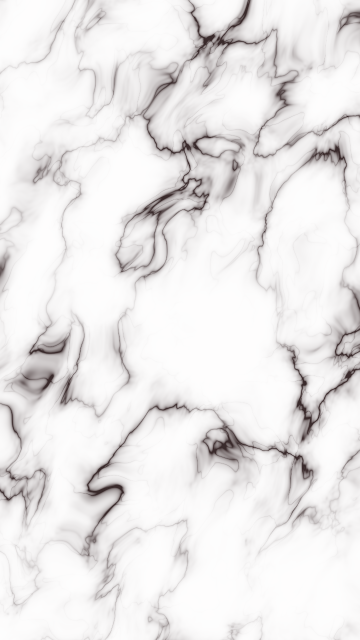
This texture is drawn by a WebGL 2 fragment shader. Its source:

```glsl
#version 300 es
precision highp float;

#define VEIN_SCALE 2.5      // main veins across the canvas width
#define CELL_SCALE 6.5      // fine veins branching off the main ones
#define GRAIN_DIR vec2(0.5, 0.866)
#define STRETCH 1.5         // elongation along the grain
#define WARP 0.06
#define CORE_WIDTH 0.05
#define HALO_WIDTH 0.34
#define STRENGTH_MIN 0.15
#define STRENGTH_MAX 1.5
#define SEED 17.0
#define WHITE vec3(0.996, 0.994, 0.994)
#define INK vec3(0.12, 0.05, 0.055)

uniform vec2 u_resolution;
out vec4 fragColor;

// Integer hash giving a gradient in [-1, 1]^2
vec2 hashGradient(vec2 cell) {
    uvec2 v = uvec2(ivec2(cell)) * 1664525u + 1013904223u;
    v.x += v.y * 1664525u;
    v.y += v.x * 1664525u;
    v ^= v >> 16u;
    v.x += v.y * 1664525u;
    v.y += v.x * 1664525u;
    v ^= v >> 16u;
    return vec2(v & 65535u) / 32767.5 - 1.0;
}

float gradientNoise(vec2 p) {
    vec2 cell = floor(p);
    vec2 f = p - cell;
    vec2 w = f * f * f * (f * (f * 6.0 - 15.0) + 10.0);
    vec2 e = vec2(1.0, 0.0);
    float low = mix(dot(hashGradient(cell), f),
                    dot(hashGradient(cell + e.xy), f - e.xy), w.x);
    float high = mix(dot(hashGradient(cell + e.yx), f - e.yx),
                     dot(hashGradient(cell + e.xx), f - e.xx), w.x);
    return mix(low, high, w.y);
}

// Octaves are turned and shifted so that their lattices never line up;
// the result has a standard deviation near one
float fbm(vec2 p, int octaves) {
    const mat2 turn = mat2(1.6, 1.2, -1.2, 1.6);
    float sum = 0.0;
    float amplitude = 5.0;
    for (int i = 0; i < octaves; i++) {
        sum += amplitude * gradientNoise(p);
        p = turn * p + vec2(7.3, 3.9);
        amplitude *= 0.49;
    }
    return sum;
}

// Sharp line inside a soft cloud, from the distance to a zero crossing
float veinProfile(float d, float core, float halo) {
    return core * exp(-d / CORE_WIDTH) + halo * exp(-d / HALO_WIDTH);
}

float marbleInk(vec2 p) {
    // Stretch along the grain, then bend
    vec2 across = vec2(GRAIN_DIR.y, -GRAIN_DIR.x);
    vec2 q = vec2(dot(p, across), dot(p, GRAIN_DIR) / STRETCH) * 1.2 + SEED;
    q += WARP * 0.5 * vec2(fbm(q * 3.0, 3), fbm(q * 3.0 + 31.7, 3));

    // Main veins and the finer network that gathers around them
    float mainDist = abs(fbm(q * VEIN_SCALE, 6));
    float fineDist = abs(fbm(q * CELL_SCALE + 53.1, 4));
    float nearMain = exp(-mainDist / 0.45);

    // Veins swell and fade over broad areas
    float zone = smoothstep(-1.5, 2.0, fbm(p * 2.8 + SEED * 5.0, 3));
    float strength = mix(STRENGTH_MIN, STRENGTH_MAX, zone);

    float ink = veinProfile(mainDist, 0.48, 0.32)
              + nearMain * veinProfile(fineDist, 0.32, 0.12);
    return min(ink * strength, 0.88);
}

void main() {
    // Four samples per pixel keep the thin veins smooth
    float ink = 0.0;
    for (int i = 0; i < 4; i++) {
        vec2 offset = vec2(i & 1, i >> 1) * 0.5 - 0.25;
        ink += 0.25 * marbleInk((gl_FragCoord.xy + offset) / u_resolution.x);
    }
    fragColor = vec4(mix(WHITE, INK, ink), 1.0);
}
```
